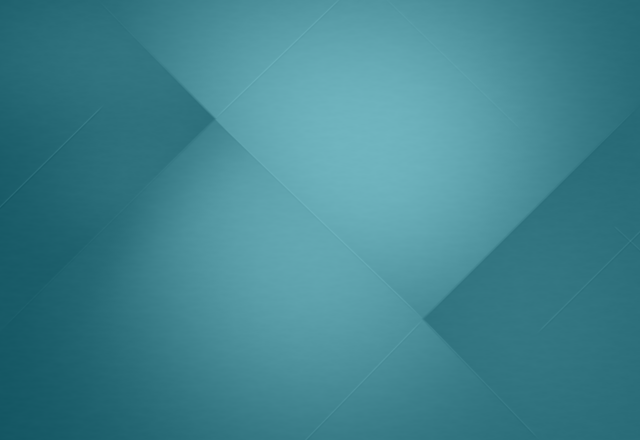
Write a Shadertoy shader that draws this background.

```glsl
// Teal backdrop of overlapping diagonal panels under a broad soft light.
// Wedges split the canvas into panels; each panel sums a few soft glows into
// one tone, then thin seams and a stretched cellular grain go on top.

const vec3 DEEP_TEAL = vec3(0.06, 0.32, 0.37);
const vec3 PALE_TEAL = vec3(0.44, 0.71, 0.75);
const vec2 LEFT_TIP = vec2(0.488, 0.730);
const vec2 RIGHT_TIP = vec2(0.962, 0.275);

// Signed distance to the line a-b, positive on its left
float side(vec2 p, vec2 a, vec2 b) {
    vec2 d = normalize(b - a), q = p - a;
    return d.x * q.y - d.y * q.x;
}

// Positive inside the corner formed by a -> tip -> b
float wedge(vec2 p, vec2 a, vec2 tip, vec2 b) {
    return min(side(p, a, tip), side(p, tip, b));
}

// Soft elliptical glow
float glow(vec2 p, vec2 center, vec2 radius) {
    return exp(-pow(length((p - center) / radius), 2.3));
}

// Thin light seam with a faint shadow on one side, fading at its ends
float seam(vec2 p, vec2 a, vec2 b, float width) {
    float along = dot(p - a, b - a) / dot(b - a, b - a);
    float fade = smoothstep(-0.01, 0.08, along) * smoothstep(1.01, 0.92, along);
    float d = side(p, a, b) / width;
    return fade * (exp(-d * d) - 0.4 * exp(-(d + 2.0) * (d + 2.0)));
}

vec2 hash2(vec2 c) {
    return fract(sin(vec2(dot(c, vec2(127.1, 311.7)), dot(c, vec2(269.5, 183.3)))) * 43758.5);
}

// Distance to the nearest scattered point, centred on zero
float cellNoise(vec2 p) {
    vec2 cell = floor(p);
    float nearest = 2.0;
    for (int y = -1; y <= 1; y++)
        for (int x = -1; x <= 1; x++) {
            vec2 c = cell + vec2(x, y);
            nearest = min(nearest, length(c + hash2(c) - p));
        }
    return nearest - 0.45;
}

float upperTone(vec2 p) {
    return 0.16 + 0.83 * glow(p, vec2(0.835, 0.665), vec2(0.465, 0.46))
         + 0.11 * glow(p, vec2(0.46, 0.89), vec2(0.25));
}

// Dims toward the fold it shares with the left wedge
float lowerTone(vec2 p, float foldDistance) {
    return 0.04 + 0.18 * p.x + 0.70 * glow(p, vec2(0.69, 0.485), vec2(0.44, 0.48))
         - 0.10 * smoothstep(0.16, 0.0, foldDistance) * smoothstep(0.1, 0.3, p.x);
}

float leftTone(vec2 p) {
    return 0.09 + 0.26 * p.x + 0.19 * glow(p, vec2(0.25, 0.867), vec2(0.38, 0.18))
         + 0.14 * glow(p, vec2(0.32, 0.58), vec2(0.22, 0.14));
}

float rightTone(vec2 p) {
    return 0.24 + 0.14 * glow(p, vec2(1.16, 0.30), vec2(0.32, 0.34));
}

void mainImage(out vec4 fragColor, in vec2 fragCoord) {
    vec2 p = fragCoord / iResolution.y;
    float edge = 1.0 / iResolution.y;
    float width = max(0.0016, 0.6 * edge);

    // Far ends of the long diagonals
    vec2 leftLow = vec2(0.0, 0.248), leftTop = vec2(0.2235, 1.0);
    vec2 rightHigh = vec2(1.4545, 0.763), rightLow = vec2(1.227, 0.0);

    // Panels
    float fold = -side(p, leftLow, LEFT_TIP);
    float tone = mix(lowerTone(p, fold), upperTone(p),
                     smoothstep(-edge, edge, side(p, LEFT_TIP, RIGHT_TIP)));
    tone = mix(tone, leftTone(p),
               smoothstep(-0.005, 0.003, wedge(p, leftLow, LEFT_TIP, leftTop)));
    tone = mix(tone, rightTone(p),
               smoothstep(-0.005, 0.003, wedge(p, rightHigh, RIGHT_TIP, rightLow)));

    // Long seams
    tone += 0.09 * seam(p, LEFT_TIP, RIGHT_TIP, width);
    tone += 0.10 * seam(p, LEFT_TIP, vec2(0.78, 1.01), width);
    tone += 0.04 * seam(p, leftLow, LEFT_TIP, width);
    tone += 0.04 * seam(p, leftTop, LEFT_TIP, width);
    tone += 0.06 * seam(p, RIGHT_TIP, rightHigh, width);
    tone += 0.10 * seam(p, vec2(0.675, -0.02), RIGHT_TIP, width);
    tone += 0.08 * seam(p, RIGHT_TIP, rightLow, width);

    // Short stray seams
    tone += 0.13 * seam(p, vec2(-0.02, 0.51), vec2(0.237, 0.763), width);
    tone += 0.10 * seam(p, vec2(1.22, 0.242), vec2(1.47, 0.489), width);
    tone += 0.07 * seam(p, vec2(1.395, 0.487), vec2(1.47, 0.418), width);
    tone += 0.04 * seam(p, vec2(0.87, 1.01), vec2(1.19, 0.70), width);

    // Grain stretched along the horizontal
    tone += 0.022 * cellNoise(p * vec2(22.0, 75.0)) + 0.016 * cellNoise(p * vec2(60.0, 140.0));
    fragColor = vec4(mix(DEEP_TEAL, PALE_TEAL, clamp(tone, -0.05, 1.05)), 1.0);
}
```
